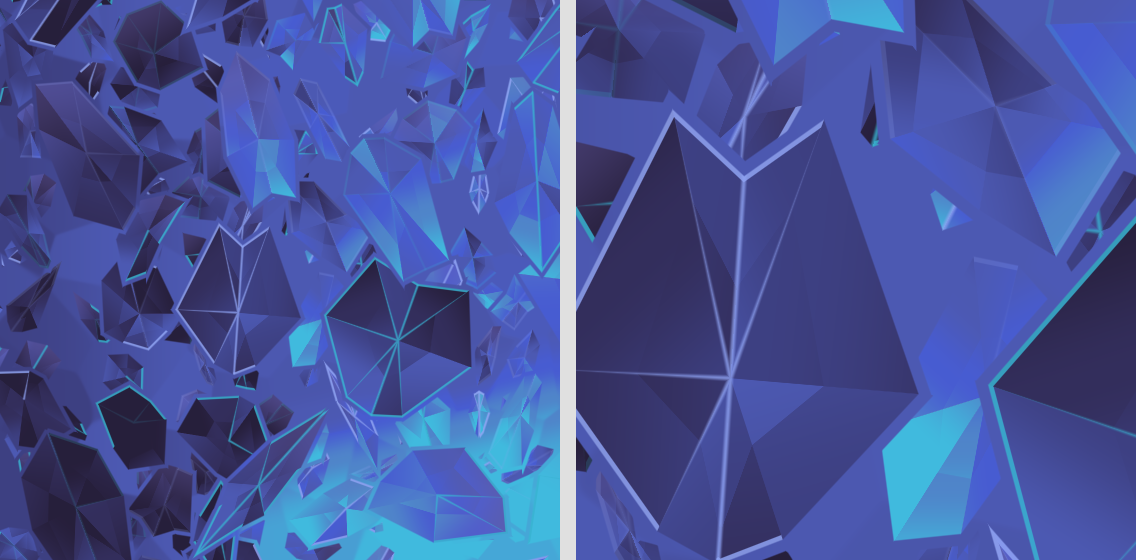
Left, the full canvas; right, a detail of the centre.
This texture is drawn by a WebGL 2 fragment shader. Its source:

```glsl
#version 300 es
precision highp float;
// Scattered crystal shards over a faintly faceted indigo ground that turns cyan
// at the lower right. Each shard is a star-shaped polygon split into facets
// around its hub, with an inner bevel, gradients, bright ridges and a padding.
#define LAYERS 3
#define SIDES 7
#define REACH 0.64
#define PRESENCE 0.84
#define PADDING 0.007
#define FACET_CONTRAST 0.26
#define GRADIENT 0.24
#define BEVEL_CONTRAST 0.20
#define LINE_WIDTH 0.0024
#define GROUND_CELLS 8.0

uniform vec2 u_resolution;
out vec4 fragColor;

const float TAU = 6.2831853;

vec4 hash4(vec2 p) {
    vec4 q = fract(p.xyxy * vec4(0.1031, 0.1030, 0.0973, 0.1099));
    q += dot(q, q.wzxy + 33.33);
    return fract((q.xxyz + q.yzzw) * q.zywx);
}

float cross2(vec2 a, vec2 b) { return a.x * b.y - a.y * b.x; }

// Colour ramp from near-black violet through indigo to cyan.
vec3 ramp(float tone) {
    vec3 c = mix(vec3(0.15, 0.12, 0.23), vec3(0.20, 0.18, 0.36), smoothstep(0.0, 0.16, tone));
    c = mix(c, vec3(0.24, 0.25, 0.51), smoothstep(0.16, 0.32, tone));
    c = mix(c, vec3(0.30, 0.35, 0.70), smoothstep(0.32, 0.48, tone));
    c = mix(c, vec3(0.28, 0.36, 0.82), smoothstep(0.50, 0.62, tone));
    c = mix(c, vec3(0.31, 0.52, 0.79), smoothstep(0.62, 0.76, tone));
    return mix(c, vec3(0.25, 0.73, 0.87), smoothstep(0.76, 0.92, tone));
}

// Cyan light across the lower right.
float glow(vec2 p) {
    return smoothstep(0.38, 0.46, p.x) * (1.0 - smoothstep(0.08, 0.32, p.y - 0.25 * (p.x - 0.6)));
}

// Ground: cellular facets of low contrast, blended at their borders.
vec3 ground(vec2 p) {
    vec2 g = p * GROUND_CELLS, base = floor(g);
    float sum = 0.0, total = 1e-20;
    for (int y = -1; y <= 1; y++)
    for (int x = -1; x <= 1; x++) {
        vec2 id = base + vec2(x, y);
        vec4 h = hash4(id + 71.0);
        float w = exp2(-80.0 * distance(g, id + h.xy));
        sum += w * (h.z - 0.5);
        total += w;
    }
    float shade = 0.14 * (1.0 - smoothstep(0.0, 0.5, p.x));
    return ramp(0.49 - shade + 0.13 * sum / total + 0.40 * glow(p));
}

// Corner i of a shard, relative to its hub.
vec2 corner(vec2 seed, int i, vec2 size) {
    vec4 h = hash4(seed + 11.7 * float(i % SIDES) + 0.5);
    float a = TAU * (float(i % SIDES) + 0.7 * (h.x - 0.5)) / float(SIDES);
    return mix(0.55, 1.05, h.y) * vec2(cos(a), sin(a)) * size;
}

void drawShard(inout vec3 col, vec3 back, vec2 p, vec2 id, float layer, float cell, float px) {
    vec2 seed = id + 37.0 * layer;
    vec4 r = hash4(seed), s = hash4(seed + 17.3);
    vec2 centre = (id + 0.5 + 0.5 * (r.xy - 0.5)) * cell;
    float reach = cell * REACH;
    if (r.w > PRESENCE || distance(p, centre) > reach * 1.2) return;

    float tilt = 1.5 * (r.z - 0.5) + 1.1 * glow(centre);
    vec2 q = mat2(cos(tilt), sin(tilt), -sin(tilt), cos(tilt)) * (p - centre);
    vec2 size = reach * vec2(mix(0.30, 0.85, s.y), 1.0);
    bool mirrored = s.x < 0.45;
    float side = mirrored ? sign(q.x) : 1.0, ridge = 1.0;
    if (mirrored) { q.x = abs(q.x); ridge = q.x; }

    // Blend facet values by coverage, so their borders stay smooth.
    float tone = 0.0, edge = 0.0, lit = 0.0, total = 1e-4;
    for (int i = 0; i < SIDES; i++) {
        vec2 a = corner(seed, i, size), b = corner(seed, i + 1, size);
        vec4 h = hash4(seed + vec2(7.3 * float(i), 3.1 * side) + 5.0);
        float area = cross2(a, b), u = cross2(q, b) / area, v = cross2(a, q) / area;
        float w = clamp(min(u * area / length(b), v * area / length(a)) / px + 0.5, 0.0, 1.0);
        float ka = 1.2 + 1.5 * hash4(seed + float(i)).z;
        float kb = 1.2 + 1.5 * hash4(seed + float((i + 1) % SIDES)).z;
        float inner = clamp((1.0 - u * ka - v * kb) * reach * 0.3 / px + 0.5, 0.0, 1.0);
        float slope = dot(q, vec2(cos(h.z * TAU), sin(h.z * TAU))) / reach;
        tone += w * (FACET_CONTRAST * (h.x - 0.5) + GRADIENT * slope + BEVEL_CONTRAST * inner * (h.y - 0.5));
        edge += w * (1.0 - u - v) * area / length(b - a);
        lit += w * step(0.62, h.w);
        total += w;
        float along = clamp(dot(q, a) / dot(a, a), 0.0, 1.0);
        ridge = min(ridge, length(q - a * along) + 0.002 * along + step(h.w, 0.65));
    }
    tone /= total; edge /= total; lit /= total;

    float depth = mix(0.10, 0.50, smoothstep(0.15, 0.75, centre.x)) + 0.32 * glow(centre) + 0.55 * (s.w - 0.5);
    vec3 body = ramp(depth + tone - 0.10 * q.y / reach);
    body = mix(body, vec3(0.43, 0.39, 0.71), 0.4 * step(0.55, r.x) * smoothstep(-0.3, 0.9, q.y / reach));

    // Ridges and lit rims.
    vec3 shine = mix(vec3(0.22, 0.70, 0.82), vec3(0.56, 0.64, 0.95), step(0.5, r.y));
    float ridgeLine = 1.0 - smoothstep(0.0, LINE_WIDTH * 0.8 + px, ridge);
    float rimLine = lit * (1.0 - smoothstep(LINE_WIDTH, LINE_WIDTH + 1.5 * px, edge));
    body = mix(body, shine, ridgeLine * mix(0.15, 0.75, step(0.5, s.z)));
    body = mix(body, shine, rimLine * mix(0.2, 0.85, step(0.45, s.z)));

    col = mix(col, back, smoothstep(-px, px, edge + PADDING));
    col = mix(col, body, smoothstep(-px, px, edge));
}

void main() {
    float extent = min(u_resolution.x, u_resolution.y), px = 1.0 / extent;
    vec2 p = gl_FragCoord.xy / extent;
    vec3 back = ground(p), col = back;
    // Small shards first, large ones on top.
    for (int k = 0; k < LAYERS; k++) {
        float cell = 0.10 * pow(1.7, float(k));
        vec2 base = floor(p / cell);
        for (int y = -1; y <= 1; y++)
        for (int x = -1; x <= 1; x++)
            drawShard(col, back, p, base + vec2(x, y), float(k), cell, px);
    }
    fragColor = vec4(col, 1.0);
}
```
